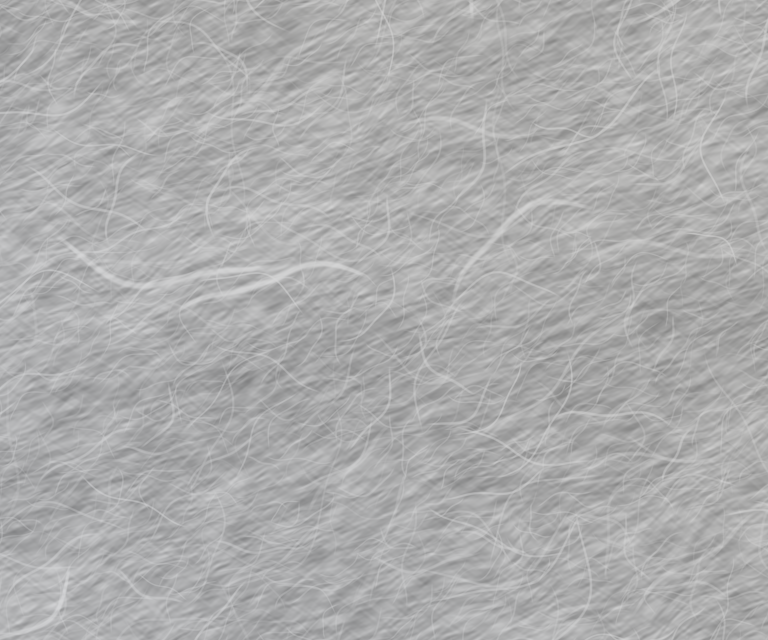
A WebGL 1 fragment shader for this texture:

```glsl
precision highp float;
// Handmade fibre paper: a grey sheet with a fine slanted grain and soft clouds,
// overlaid with pale curved fibres. Each fibre layer scatters one bent, tapered
// stroke per grid cell; layers range from fine hairs to bold strands.
uniform vec2 u_resolution;

vec4 hash4(vec2 p) {
  vec4 q = fract(p.xyxy * vec4(0.1031, 0.1030, 0.0973, 0.1099));
  q += dot(q, q.wzxy + 33.33);
  return fract((q.xxyz + q.yzzw) * q.zywx);
}

float noise(vec2 p) {
  vec2 i = floor(p), f = fract(p);
  f = f * f * (3.0 - 2.0 * f);
  return mix(mix(hash4(i).x, hash4(i + vec2(1.0, 0.0)).x, f.x),
             mix(hash4(i + vec2(0.0, 1.0)).x, hash4(i + 1.0).x, f.x), f.y);
}

vec2 turn(vec2 p, float angle) {
  float c = cos(angle), s = sin(angle);
  return vec2(c * p.x + s * p.y, c * p.y - s * p.x);
}

// Noise stretched along one direction
float strands(vec2 uv, float angle, float seed) {
  return noise(turn(uv, angle) * vec2(26.0, 215.0) + seed);
}

// Coverage of one layer of scattered fibres
float fibres(vec2 uv, float cell, float width, float keep, float spread, float seed) {
  float soft = max(1.0 / u_resolution.y, 0.0018);
  vec2 p = uv / cell + seed * vec2(0.37, 0.61);
  vec2 home = floor(p);
  float clear = 1.0;
  for (int j = -1; j <= 1; j++) {
    for (int i = -1; i <= 1; i++) {
      vec2 id = home + vec2(float(i), float(j));
      vec4 r = hash4(id + seed * 17.0 + 40.0);
      vec4 s = hash4(id + seed * 17.0 + 211.0);
      vec2 q = turn(p - id - r.xy, 0.55 + spread * (r.w + s.w - 1.0));

      // Bent and slightly wavy centre line
      float reach = mix(0.4, 0.85, s.x);
      float t = q.x / reach;
      float bend = 1.3 * (s.y - 0.5);
      float phase = 5.0 * t + 6.28 * s.z;
      float line = reach * (bend * (t * t - 0.4) + 0.06 * sin(phase));
      float slope = 2.0 * bend * t + 0.3 * cos(phase);
      float d = cell * abs(q.y - line) / sqrt(1.0 + slope * slope);

      // Tapered body, with a random strength
      float taper = 1.0 - smoothstep(0.4, 1.0, abs(t));
      float w = width * (0.4 + s.z) * (0.3 + 0.7 * taper);
      float body = 1.0 - smoothstep(0.3 * w, w + soft, d);
      float strength = step(r.z, keep) * (0.3 + 0.7 * r.z / keep);
      clear *= 1.0 - body * strength * smoothstep(0.0, 0.5, taper);
    }
  }
  return 1.0 - clear;
}

void main() {
  vec2 uv = gl_FragCoord.xy / u_resolution.y;

  // Fine grain, gently warped
  vec2 warped = uv + 0.02 * vec2(noise(uv * 9.0), noise(uv * 9.0 + 50.0));
  float grain = 0.30 * strands(warped, 0.22, 10.0)
              + 0.30 * strands(warped, 0.45, 90.0)
              + 0.25 * strands(warped, 0.72, 170.0)
              + 0.15 * strands(warped, -0.6, 260.0);

  // Uneven thickness of the sheet
  vec2 along = turn(uv, 0.4) * vec2(0.7, 1.2);
  float cloud = 0.6 * noise(along * 4.0 + 20.0) + 0.4 * noise(along * 11.0 + 70.0);
  float tone = 0.657 + 0.33 * (grain - 0.5) + 0.13 * (cloud - 0.5);
  tone += 0.015 * (0.6 - uv.x);

  // Blurred wads, hairs, threads and bold strands
  float pale = 0.84;
  for (int k = 0; k < 2; k++) {
    float seed = float(k);
    tone = mix(tone, pale, 0.20 * fibres(uv, 0.20, 0.013, 0.6, 1.4, seed + 1.0));
  }
  for (int k = 0; k < 6; k++) {
    float seed = float(k);
    tone = mix(tone, pale, 0.32 * fibres(uv, 0.075, 0.0007, 0.9, 1.2, seed + 4.0));
  }
  for (int k = 0; k < 4; k++) {
    float seed = float(k);
    float size = 0.13 + 0.03 * seed;
    tone = mix(tone, pale, 0.52 * fibres(uv, size, 0.0014, 0.8, 1.7, seed + 11.0));
  }
  float bold = fibres(uv, 0.25, 0.0042, 0.6, 1.2, 16.0);
  tone = mix(tone, pale, bold * (0.5 + 0.5 * grain));

  // Cool lower left, faintly warm upper right
  vec3 tint = mix(vec3(-0.003, 0.0, 0.006), vec3(0.002, 0.001, -0.002),
                  smoothstep(0.2, 1.8, uv.x + uv.y));
  gl_FragColor = vec4(tone + tint, 1.0);
}
```
